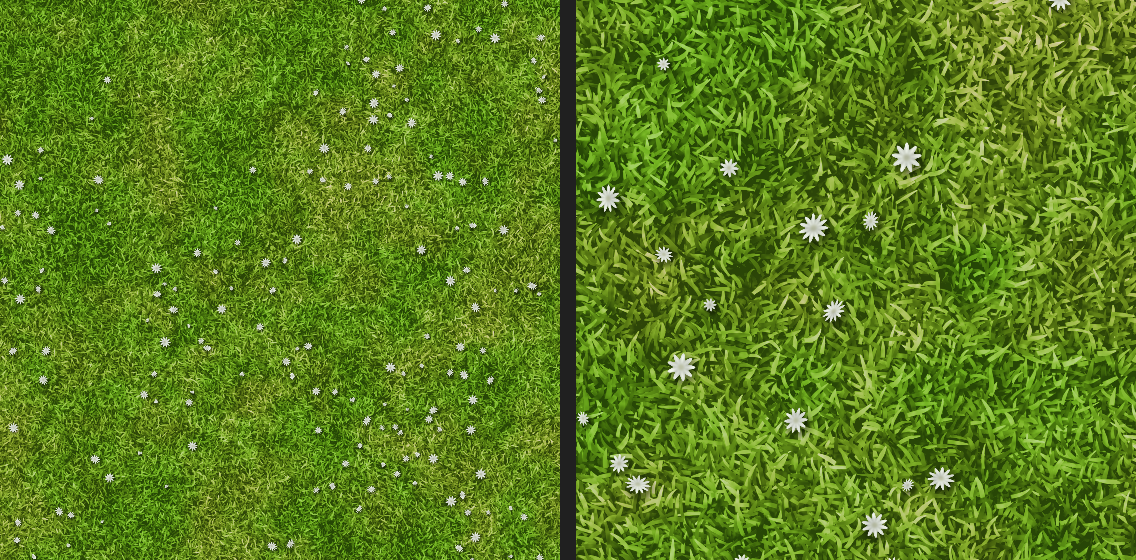
Left: the whole. Right: its middle third, enlarged.
Write a Shadertoy shader that draws this texture.

```glsl
// A sunlit lawn of tangled grass blades, dotted with clusters of small white daisies.

vec3 hash3(vec2 p) {
    vec3 q = fract(p.xyx * vec3(0.1031, 0.1030, 0.0973));
    q += dot(q, q.yxz + 33.33);
    return fract((q.xxy + q.yzz) * q.zyx);
}

float noise(vec2 p) {
    vec2 i = floor(p), f = fract(p);
    f = f * f * (3.0 - 2.0 * f);
    return mix(mix(hash3(i).x, hash3(i + vec2(1, 0)).x, f.x),
               mix(hash3(i + vec2(0, 1)).x, hash3(i + vec2(1, 1)).x, f.x), f.y);
}

float fbm(vec2 p) {
    return 0.5 * noise(p) + 0.3 * noise(p * 2.1 + 17.0) + 0.2 * noise(p * 4.3 + 41.0);
}

// Tone 0 is deep shade, 4 is a lit tip, 5 is dry straw.
vec3 grassColor(float tone) {
    vec3 c = mix(vec3(0.17, 0.27, 0.03), vec3(0.30, 0.43, 0.06), clamp(tone, 0.0, 1.0));
    c = mix(c, vec3(0.40, 0.55, 0.10), clamp(tone - 1.0, 0.0, 1.0));
    c = mix(c, vec3(0.52, 0.69, 0.17), clamp(tone - 2.0, 0.0, 1.0));
    c = mix(c, vec3(0.66, 0.76, 0.35), clamp(tone - 3.0, 0.0, 1.0));
    return mix(c, vec3(0.77, 0.82, 0.60), clamp(tone - 4.0, 0.0, 1.0));
}

// Paints one layer of tapered blades, one per grid cell, over the tone below.
float paintBlades(float tone, vec2 uv, float layer, float lean, float pixel) {
    float cellSize = 0.0088;
    vec2 p = uv / cellSize + layer * vec2(37.37, 61.71);
    float soft = 0.5 * pixel / cellSize;
    for (int y = -1; y <= 1; y++)
    for (int x = -1; x <= 1; x++) {
        vec2 cell = floor(p) + vec2(x, y);
        vec3 rnd = hash3(cell + 7.0);
        vec3 look = hash3(cell + 211.0);
        float angle = lean + (rnd.z - 0.5) * 2.6;
        vec2 dir = vec2(sin(angle), cos(angle));
        vec2 d = p - cell - rnd.xy;
        float halfLength = mix(0.45, 0.95, look.y);
        float along = dot(d, dir) / halfLength;
        float across = dot(d, vec2(dir.y, -dir.x)) + (look.z - 0.5) * 0.25 * along * along;
        float width = mix(0.10, 0.17, look.z) * (1.0 - 0.7 * max(along, 0.0));
        float ends = 1.0 - smoothstep(0.85, 1.0, abs(along));
        float shadow = ends * (1.0 - smoothstep(0.0, 0.28, abs(across - 0.16)));
        float blade = ends * (1.0 - smoothstep(width - soft, width + soft, abs(across)));
        tone -= 0.4 * shadow;
        float bladeTone = 2.05 + 0.16 * (layer - 4.0) + (look.x - 0.5) * 4.2 + 0.5 * along;
        tone = mix(tone, bladeTone, blade);
    }
    return tone;
}

// Scatters daisies in clusters, at most one per grid cell, with a soft shadow.
vec3 paintDaisies(vec3 color, vec2 uv, float layer, float pixel) {
    vec2 p = uv * 20.0 + layer * vec2(13.43, 29.61);
    vec2 cell = floor(p);
    vec3 rnd = hash3(cell + 83.0);
    vec3 look = hash3(cell + 307.0);
    vec2 center = cell + 0.24 + 0.52 * rnd.xy;
    float cluster = noise((center - layer * vec2(13.43, 29.61)) * 0.3 + 5.0);
    if (rnd.z > 0.48 * smoothstep(0.3, 0.8, cluster)) return color;

    vec2 d = (p - center) / 20.0;
    float radius = mix(0.0038, 0.0102, look.x);
    float turn = look.y * 6.2832;
    vec2 q = mat2(cos(turn), sin(turn), -sin(turn), cos(turn)) * d;
    q.y *= mix(1.0, 1.5, look.z * look.z);
    float r = length(q) / radius;
    float petals = cos(atan(q.y, q.x) * floor(9.0 + 4.0 * look.z));
    float edge = 0.78 + 0.22 * petals;
    float soft = 0.7 * pixel / radius;

    float shadow = 1.0 - smoothstep(0.5, 1.4, length(d - vec2(0.0012, -0.002)) / radius);
    color *= 1.0 - 0.4 * shadow;
    vec3 white = vec3(0.82, 0.84, 0.80) + 0.07 * petals * smoothstep(0.2, 0.7, r);
    white = mix(vec3(0.74, 0.76, 0.66), white, smoothstep(0.05, 0.35, r));
    white *= 0.93 + 0.14 * noise(uv * 300.0);
    return mix(color, white, 1.0 - smoothstep(edge - soft, edge + soft, r));
}

void mainImage(out vec4 fragColor, in vec2 fragCoord) {
    vec2 uv = fragCoord / iResolution.y;
    float pixel = 1.0 / iResolution.y;

    // Broad patches and tufts
    float patches = fbm(uv * 7.0 + 3.0);
    float tufts = fbm(uv * 32.0 + 60.0);
    float lean = (noise(uv * 24.0 + 90.0) - 0.5) * 2.4;

    // Layered blades over dark ground
    float tone = 0.5;
    for (int i = 0; i < 7; i++) tone = paintBlades(tone, uv, float(i), lean, pixel);
    tone += (patches - 0.5) * 1.3 + (tufts - 0.5) * 1.9;
    tone += (noise(uv * 380.0) - 0.5) * 1.1;

    // Fresh green areas against dry yellow ones
    float dryness = smoothstep(0.3, 0.7, 0.5 * patches + 0.5 * fbm(uv * 14.0 + 130.0));
    vec3 color = grassColor(tone);
    color *= mix(vec3(0.86, 1.02, 0.75), vec3(1.10, 0.99, 1.15), dryness);

    for (int i = 0; i < 2; i++) color = paintDaisies(color, uv, float(i), pixel);
    fragColor = vec4(color, 1.0);
}
```
